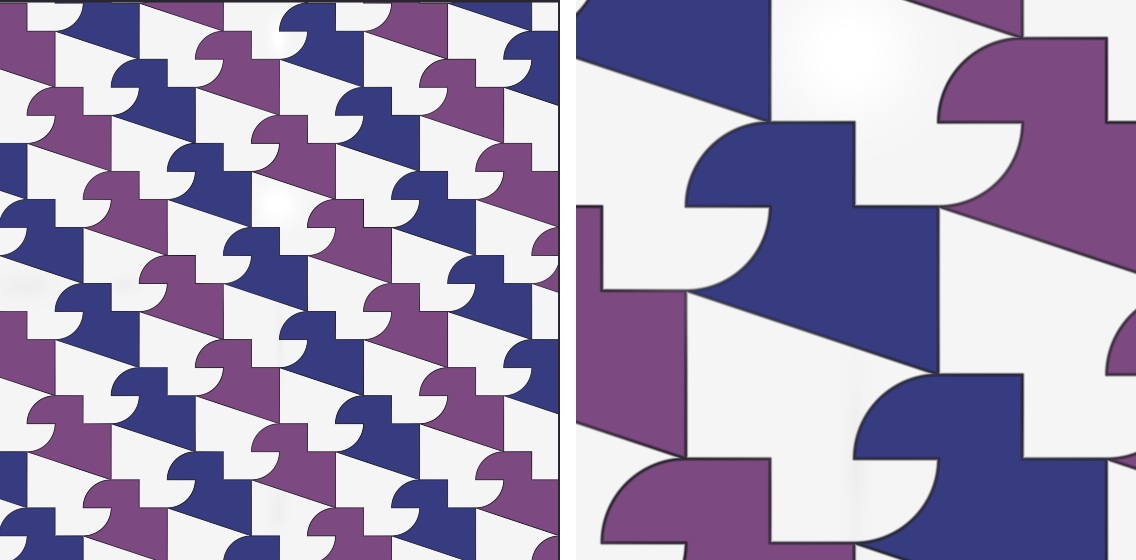
Left: the whole. Right: its middle third, enlarged.
Reproduce this pattern procedurally as a three.js fragment shader.

```glsl
// Interlocking hooked tiles in blue and purple on an off-white ground of equal area.
// One tile is an inside test plus its outline distance, repeated on a skewed lattice;
// thin uneven ink follows each outline, with faint marks on the ground and two dark edges.

varying vec2 vUv;

const vec3 GROUND = vec3(0.96);
const vec3 BLUE   = vec3(0.215, 0.235, 0.505);
const vec3 PURPLE = vec3(0.485, 0.285, 0.50);
const vec3 INK    = vec3(0.09, 0.08, 0.11);
const vec3 BORDER = vec3(0.16, 0.15, 0.19);

const float UNIT = 0.05007;               // tile grid step
const vec2 ORIGIN = vec2(0.3988, 0.4937); // anchor of one blue tile
const vec2 STEP_A = vec2(2.0, -3.0);      // to the next tile of the same colour
const vec2 STEP_B = vec2(3.0, 1.0);       // to the next tile of the other colour
const float LINE_HALF = 0.0008;
const float SOFT = 0.001;                 // edge smoothing

float hash(vec2 p) {
  return fract(sin(dot(p, vec2(127.1, 311.7))) * 43758.5);
}

float noise(vec2 p) {
  vec2 i = floor(p), f = fract(p);
  f = f * f * (3.0 - 2.0 * f);
  return mix(mix(hash(i), hash(i + vec2(1.0, 0.0)), f.x),
             mix(hash(i + vec2(0.0, 1.0)), hash(i + 1.0), f.x), f.y);
}

float segment(vec2 p, vec2 a, vec2 b) {
  vec2 ab = b - a;
  return length(p - a - ab * clamp(dot(p - a, ab) / dot(ab, ab), 0.0, 1.0));
}

// Unit quarter circle lying in the quadrant that dir points to
float quarterArc(vec2 p, vec2 center, vec2 dir) {
  vec2 q = (p - center) * dir;
  return min(q.x, q.y) < 0.0 ? 1e3 : abs(length(q) - 1.0);
}

bool insideTile(vec2 p) {
  bool head = p.y >= 1.0 && p.y < 2.0 && p.x < 2.0
           && (p.x > 1.0 || length(p - 1.0) < 1.0);
  bool body = p.y < 1.0 && p.x > 0.0 && p.x < 3.0
           && p.x + 3.0 * p.y > 0.0 && length(p - vec2(0.0, 1.0)) > 1.0;
  return head || body;
}

// Signed distance to one tile, negative inside
float tile(vec2 p) {
  float d = segment(p, vec2(0.0, 1.0), vec2(1.0));
  d = min(d, segment(p, vec2(1.0, 2.0), vec2(2.0)));
  d = min(d, segment(p, vec2(2.0), vec2(2.0, 1.0)));
  d = min(d, segment(p, vec2(2.0, 1.0), vec2(3.0, 1.0)));
  d = min(d, segment(p, vec2(3.0, 1.0), vec2(3.0, -1.0)));
  d = min(d, segment(p, vec2(3.0, -1.0), vec2(0.0)));
  d = min(d, quarterArc(p, vec2(0.0, 1.0), vec2(1.0, -1.0)));
  d = min(d, quarterArc(p, vec2(1.0), vec2(-1.0, 1.0)));
  return insideTile(p) ? -d : d;
}

// Distance to the nearest tile in x, its colour parity in y
vec2 tiling(vec2 p) {
  vec2 lattice = vec2(p.x - 3.0 * p.y, 3.0 * p.x + 2.0 * p.y) / 11.0;
  vec2 home = floor(lattice + vec2(0.5, 0.0));
  vec2 nearest = vec2(1e3, 0.0);
  for (int i = -1; i <= 1; i++) {
    for (int j = -1; j <= 1; j++) {
      vec2 cell = home + vec2(float(i), float(j));
      float d = tile(p - cell.x * STEP_A - cell.y * STEP_B);
      if (d < nearest.x) nearest = vec2(d, mod(cell.y, 2.0));
    }
  }
  return nearest;
}

float blob(vec2 p, vec2 center, vec2 radius) {
  vec2 q = (p - center) / radius;
  return exp(-dot(q, q));
}

// Soft highlights and grey smudges on the ground
vec3 wornGround(vec2 uv) {
  float glow = blob(uv, vec2(0.496, 0.635), vec2(0.038))
             + blob(uv, vec2(0.497, 0.935), vec2(0.015, 0.03));
  float smudge = blob(uv, vec2(0.045, 0.49), vec2(0.05, 0.025))
               + blob(uv, vec2(0.225, 0.49), vec2(0.025, 0.014))
               + blob(uv, vec2(0.497, 0.09), vec2(0.014, 0.035))
               + blob(uv, vec2(0.5, 0.39), vec2(0.006, 0.06));
  float grain = 0.6 + 0.4 * noise(uv * 70.0);
  return GROUND + 0.045 * glow - 0.03 * smudge * grain;
}

void main() {
  vec2 p = (vUv - ORIGIN) / UNIT;
  vec2 t = tiling(p);
  float d = t.x * UNIT;

  // Flat fills
  vec3 fill = t.y < 0.5 ? BLUE : PURPLE;
  vec3 color = mix(fill, wornGround(vUv), smoothstep(-SOFT, SOFT, d));

  // Outline with uneven ink
  float ink = 1.0 - smoothstep(LINE_HALF - SOFT, LINE_HALF + SOFT, abs(d));
  color = mix(color, INK, ink * mix(0.65, 1.0, noise(p * 0.8)));

  // Dark strips along the top and right
  float strip = max(vUv.y - 0.9955, vUv.x - 0.9965);
  color = mix(color, BORDER, smoothstep(-SOFT, SOFT, strip));

  gl_FragColor = vec4(color, 1.0);
}
```
